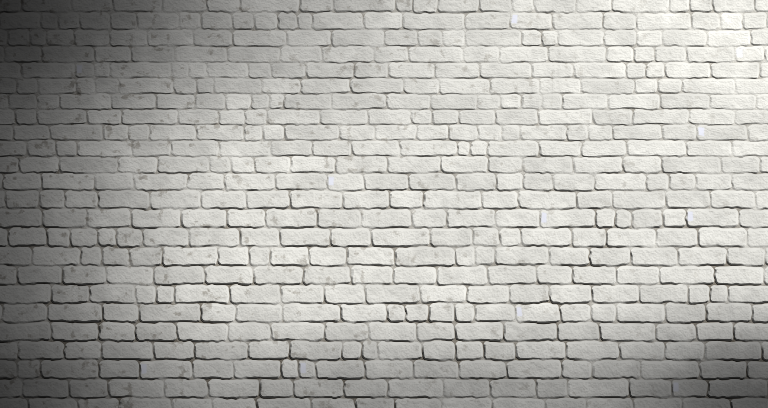
Give the GLSL for this texture, as a Shadertoy shader.

```glsl
// A whitewashed brick wall lit from the upper right, falling off into dark corners.
// Jittered running-bond courses give a rounded-box distance, which becomes a height
// field; its slope toward the light shades the joints, and noise adds worn paint.

const float COURSES = 21.6;        // courses over the canvas height, before squeeze
const float SQUEEZE = 1.6;         // extra courses fitted into the upper part
const float BRICK_LENGTH = 2.45;   // mean length, in course heights
const float JOINT = 0.04;          // half the joint width
const vec2 LIGHT_DIR = vec2(0.42, 0.91);
const vec3 PAINT = vec3(1.0, 0.995, 0.962);
const vec3 GRIME = vec3(0.55, 0.52, 0.48);
const vec3 CHIP = vec3(1.05, 1.06, 1.12);

struct Brick {
    float edge;   // signed distance, negative inside
    vec2 id;
    vec2 local;   // position from the brick centre
    vec2 size;    // half extents
};

float hash(vec2 p) {
    return fract(sin(dot(p, vec2(127.1, 311.7))) * 43758.5453);
}

float noise(vec2 p) {
    vec2 i = floor(p), f = fract(p);
    f = f * f * (3.0 - 2.0 * f);
    return mix(mix(hash(i), hash(i + vec2(1, 0)), f.x),
               mix(hash(i + vec2(0, 1)), hash(i + vec2(1, 1)), f.x), f.y);
}

float fbm(vec2 p) {
    float sum = 0.0, amp = 0.5;
    for (int i = 0; i < 4; i++) {
        sum += amp * noise(p);
        p = p * 2.03 + 17.3;
        amp *= 0.5;
    }
    return sum;
}

float roundedBox(vec2 p, vec2 halfSize, float radius) {
    vec2 q = abs(p) - halfSize + radius;
    return length(max(q, 0.0)) + min(max(q.x, q.y), 0.0) - radius;
}

// Horizontal place of a vertical joint, in brick lengths
float jointAt(float index, float row) {
    return index + 0.38 * (hash(vec2(index, row)) - 0.5);
}

Brick findBrick(vec2 p) {
    // Uneven hand-laid edges
    p += 0.1 * (vec2(noise(p * 1.1), noise(p * 0.9 + 40.0)) - 0.5);
    p += 0.08 * (vec2(noise(p * 4.0 + 9.0), noise(p * 4.0 + 70.0)) - 0.5);
    float y = p.y + 0.47;
    float row = floor(y);
    float x = p.x / BRICK_LENGTH + 0.5 * mod(row, 2.0) + 0.35 * hash(vec2(row, 5.0));
    float i = floor(x);
    i += step(jointAt(i + 1.0, row), x) - step(x, jointAt(i, row));
    float left = jointAt(i, row), right = jointAt(i + 1.0, row);

    // Some bricks are cut in two, more often in the upper courses
    if (hash(vec2(i + 31.0, row)) > mix(0.9, 0.72, step(12.0, row))) {
        float cut = mix(left, right, 0.4 + 0.2 * hash(vec2(row, i)));
        if (x < cut) right = cut;
        else { left = cut; i += 0.5; }
    }
    vec2 local = vec2((x - 0.5 * (left + right)) * BRICK_LENGTH, y - row - 0.5);
    vec2 size = vec2(0.5 * (right - left) * BRICK_LENGTH, 0.5) - JOINT;
    return Brick(roundedBox(local, size, 0.2), vec2(i, row), local, size);
}

float wallHeight(vec2 p, float depth) {
    float body = 1.0 - smoothstep(-0.09, JOINT, findBrick(p).edge);
    return depth * body + 0.22 * fbm(p * 3.5) + 0.06 * noise(p * 13.0);
}

// Broad light: bright upper right, dim left side, bottom and top left
float illumination(vec2 uv) {
    float side = mix(0.34, 1.0, smoothstep(-0.07, 0.34, uv.x));
    float base = mix(0.66, 1.0, smoothstep(0.0, 0.3, uv.y));
    float topLeft = 1.0 - 0.5 * smoothstep(0.55, 1.0, uv.y) * (1.0 - smoothstep(0.08, 0.7, uv.x));
    float lowRight = 1.0 - 0.45 * smoothstep(0.72, 1.0, uv.x) * (1.0 - smoothstep(0.0, 0.36, uv.y));
    vec2 toLamp = uv - vec2(1.0, 0.92);
    return 0.87 * side * base * topLeft * lowRight + 0.09 * exp(-14.0 * dot(toLamp, toLamp));
}

void mainImage(out vec4 fragColor, in vec2 fragCoord) {
    vec2 uv = fragCoord / iResolution.xy;
    vec2 p = fragCoord / iResolution.y * COURSES;
    p.y += SQUEEZE * smoothstep(0.5, 1.0, uv.y);
    float pixel = COURSES / iResolution.y;
    Brick brick = findBrick(p);

    // Joints are crisp below, broken and clogged with paint above
    float clogged = smoothstep(0.15, 0.75, uv.y);
    float gaps = smoothstep(0.2, 0.85, 0.5 * noise(p * 0.8 + 3.0) + 0.5 * noise(p * 2.1 + 8.0));
    float depth = mix(1.0, 0.45, clogged) * mix(0.3, 1.6, gaps);
    float reach = max(0.05, 0.6 * pixel);
    float slope = (wallHeight(p, depth) - wallHeight(p + LIGHT_DIR * reach, depth)) / reach;
    float relief = 1.0 + clamp(slope * 0.085, -0.65, 0.04);

    // Paint tone, grime in joints and pits
    float light = illumination(uv);
    float tone = 0.97 + 0.06 * hash(brick.id + 7.0);
    tone *= 0.94 + 0.14 * fbm(p * 1.3 + 20.0);
    float joint = smoothstep(-0.02, JOINT, brick.edge) * depth * 0.6;
    float pits = smoothstep(0.6, 0.78, fbm(p * 2.6 + 50.0)) * mix(0.5, 0.1, uv.x);
    vec3 color = mix(vec3(1.0), PAINT, light) * tone;
    color = mix(color, color * GRIME, clamp(joint + pits, 0.0, 1.0)) * relief;

    // Rare bare chips at brick ends
    float chip = roundedBox(brick.local - vec2(0.2 - brick.size.x, 0.08), vec2(0.14, 0.25), 0.05);
    float chipMask = (1.0 - smoothstep(-pixel, pixel, chip)) * step(0.975, hash(brick.id + 90.0));
    color = mix(color, CHIP, 0.85 * chipMask);

    fragColor = vec4(clamp(color * light, 0.0, 1.0), 1.0);
}
```
